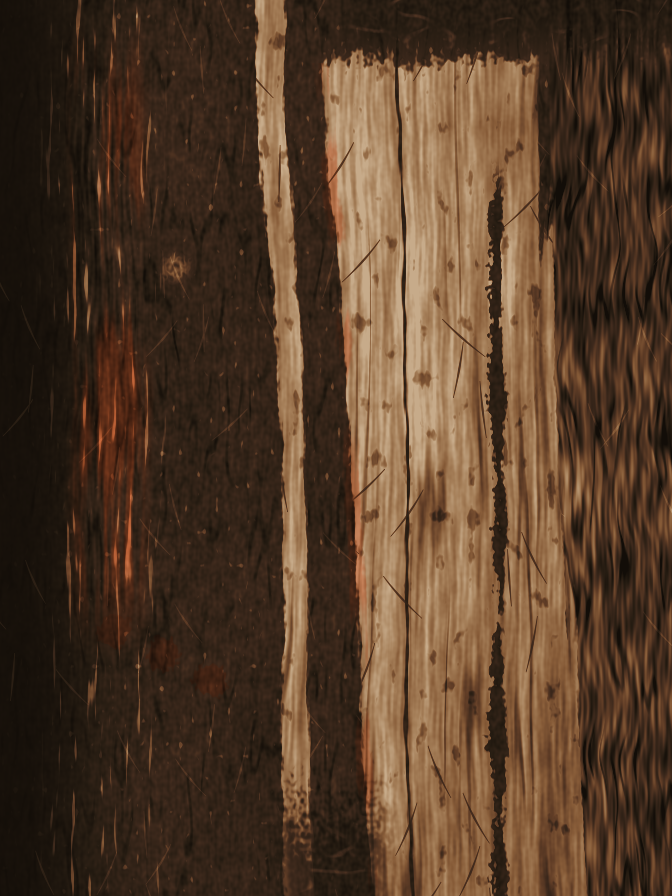
Reproduce this texture procedurally as a Shadertoy shader.

```glsl
// Weathered tree trunk: dark bark, rusty fibres and pale split wood with vertical grain.
#define FINE_GRAIN 120.0
#define BROAD_GRAIN 40.0
#define WOOD_TONE 0.88
#define BARK_TONE 0.27
#define SHRED_TONE 0.40
#define GRAIN_CONTRAST 0.19
#define GROOVE_DEPTH 0.30
#define RAGGEDNESS 0.007
#define SPLINTER_WIDTH 0.0030
#define RUST vec3(0.43, 0.19, 0.09)

float hash(vec2 c) {
    return fract(sin(dot(c, vec2(127.1, 311.7))) * 43758.5453);
}

vec2 gradient(vec2 c) {
    float a = 6.2832 * hash(c);
    return vec2(cos(a), sin(a));
}

// Gradient noise, roughly -1 to 1
float noise(vec2 p) {
    vec2 c = floor(p), f = p - c, e = vec2(0, 1);
    vec2 u = f * f * f * (f * (f * 6.0 - 15.0) + 10.0);
    float low = mix(dot(gradient(c), f), dot(gradient(c + e.yx), f - e.yx), u.x);
    float high = mix(dot(gradient(c + e), f - e), dot(gradient(c + 1.0), f - 1.0), u.x);
    return 1.5 * mix(low, high, u.y);
}

// Noise drawn out along the trunk
float fibre(vec2 p, float frequency, float stretch) {
    return noise(p * frequency * vec2(1.0, 1.0 / stretch) + frequency);
}

// Thin broken lines along the trunk
float grooves(vec2 p, float frequency, float stretch) {
    float line = 1.0 - smoothstep(0.03, 0.22, abs(fibre(p, frequency, stretch)));
    return line * smoothstep(-0.1, 0.35, fibre(p + 3.0, 0.5 * frequency, 0.4 * stretch));
}

float band(float x, float left, float right, float soft) {
    return smoothstep(left - soft, left + soft, x) * (1.0 - smoothstep(right - soft, right + soft, x));
}

// Thin, tapered, slightly curved slivers scattered among cells
float splinters(vec2 p, float cells, float seed, float pixel) {
    vec2 g = p * cells, home = floor(g);
    float cover = 0.0;
    for (int k = 0; k < 9; k++) {
        vec2 c = home + vec2(k % 3 - 1, k / 3 - 1);
        vec2 w = g - c - vec2(hash(c + seed), hash(c + seed + 17.0));
        float lean = 1.7 * (hash(c + seed + 31.0) - 0.5);
        vec2 dir = vec2(sin(lean), cos(lean));
        w.x += 0.4 * lean * w.y * w.y;
        float along = clamp(dot(w, dir), -0.42, 0.42);
        float width = SPLINTER_WIDTH * (1.0 - 1.8 * abs(along));
        float dist = length(w - dir * along) / cells;
        float line = 1.0 - smoothstep(0.5 * width - 0.5 * pixel, 0.5 * width + 0.7 * pixel, dist);
        cover = max(cover, line * step(0.55, hash(c + seed + 47.0)));
    }
    return cover;
}

// Tone 0 to 1, from shadow through brown to pale wood
vec3 ramp(float tone) {
    vec3 shades[7] = vec3[7](vec3(0.07, 0.05, 0.03), vec3(0.15, 0.11, 0.07),
        vec3(0.24, 0.16, 0.11), vec3(0.38, 0.24, 0.15), vec3(0.53, 0.36, 0.22),
        vec3(0.65, 0.50, 0.35), vec3(0.78, 0.67, 0.54));
    vec3 color = shades[0];
    for (int i = 1; i < 7; i++)
        color = mix(color, shades[i], clamp(tone * 6.0 - float(i - 1), 0.0, 1.0));
    return color;
}

void mainImage(out vec4 fragColor, in vec2 fragCoord) {
    vec2 p = fragCoord / iResolution.x;
    float h = fragCoord.y / iResolution.y;
    float pixel = 1.0 / iResolution.x;

    // Bent grain and ragged borders
    vec2 q = p;
    q.x += 0.009 * noise(p * vec2(3.0, 2.2)) + 0.002 * noise(p * vec2(14.0, 9.0));
    float rough = noise(p * vec2(75.0, 45.0)) + noise(p * vec2(170.0, 120.0));
    float broad = fibre(q, BROAD_GRAIN, 26.0);
    float fine = fibre(q, FINE_GRAIN, 24.0);
    float hair = fibre(q, 1.6 * FINE_GRAIN, 9.0);
    float patches = noise(p * vec2(9.0, 4.0) + 5.0);
    float x = q.x + RAGGEDNESS * (0.4 * fibre(p, 45.0, 5.0) + 0.5 * hair + 0.2 * rough);

    // Bark, sinking into shadow on the left
    float tone = BARK_TONE + 0.07 * rough + 0.05 * patches + 0.05 * hair;
    tone -= 0.14 * grooves(q, 45.0, 5.0);
    tone += 0.3 * smoothstep(0.6, 0.85, noise(p * vec2(110.0, 60.0)));
    tone *= mix(0.15, 1.0, smoothstep(0.02, 0.25, x));
    float rustZone = band(x, 0.115, 0.215, 0.02) * smoothstep(0.25, 0.4, h) * (1.0 - smoothstep(0.85, 1.0, h));
    float rust = rustZone * smoothstep(-0.5, 0.3, broad + 0.6 * fine + patches);
    tone += rustZone * (0.10 + 0.14 * broad + 0.18 * fine + 0.1 * hair);
    tone += 0.4 * band(x, 0.08, 0.24, 0.03) * smoothstep(0.5, 0.8, fine + 0.5 * hair);

    // Shredded fibres on the right
    vec2 bent = q + 0.009 * noise(p * vec2(9.0, 12.0));
    float torn = fibre(bent, 75.0, 8.0);
    float shred = SHRED_TONE + 0.22 * torn + 0.24 * fibre(bent, 140.0, 9.0) + 0.2 * hair + 0.2 * patches;
    shred -= GROOVE_DEPTH * grooves(bent, 60.0, 9.0) + 0.12 * smoothstep(0.4, 1.0, h);
    tone = mix(tone, shred, smoothstep(0.80, 0.84, x + 0.02 * broad));

    // Pale split wood and the narrow strip beside it
    float left = mix(0.56, 0.475, h);
    float slab = band(x, left, mix(0.865, 0.80, h) + 0.015 * broad, 0.002);
    slab *= 1.0 - smoothstep(0.925, 0.94, h + 0.02 * patches + 0.012 * fine + 0.01 * rough);
    float strip = band(x, mix(0.425, 0.38, h * h), mix(0.472, 0.425, h), 0.002);
    float wood = WOOD_TONE + GRAIN_CONTRAST * (0.6 * broad + 0.8 * fine + 0.5 * hair) + 0.1 * patches;
    wood += 0.03 * rough - GROOVE_DEPTH * grooves(q, 50.0, 30.0);
    wood -= 0.12 * (1.0 - smoothstep(0.0, 0.5, h)) + 0.13 * smoothstep(0.66, 0.84, x);
    wood -= 0.3 * smoothstep(0.45, 0.8, noise(p * vec2(42.0, 24.0)) + 0.2 * rough + 0.2 * hair);
    tone = mix(tone, wood, max(slab, strip));
    float rim = band(x, left - 0.010, left + 0.012, 0.003) * smoothstep(-0.1, 0.4, noise(p * vec2(5.0, 9.0)) + 0.5 * fine);
    rust = max(rust, 0.6 * rim * step(h, 0.93));

    // Long cracks and dark tangles at both ends
    float crack = 1.0 - smoothstep(0.001, 0.0035, abs(q.x - mix(0.615, 0.592, h)) + 0.002 * hair);
    float gap = 0.006 + 0.012 * noise(p * vec2(4.0, 6.0)) + 0.005 * rough;
    crack = max(crack, (1.0 - smoothstep(gap, gap + 0.004, abs(x - 0.742))) * (1.0 - smoothstep(0.78, 0.83, h)));
    float tangle = band(x, 0.42, 0.57, 0.03) * (1.0 - smoothstep(0.05, 0.13, h + 0.04 * rough));
    tangle = max(tangle, smoothstep(0.93, 0.97, h + 0.02 * rough) * smoothstep(0.47, 0.56, x));
    float dark = 0.13 + 0.08 * rough + 0.25 * grooves(p.yx + 0.1 * p, 35.0, 2.0) * tangle;
    tone = mix(tone, dark, max(0.9 * crack, 0.75 * tangle));

    // Loose splinters: dark over wood, light over bark
    float pale = max(slab, strip);
    tone = mix(tone, 0.25, 0.75 * pale * splinters(p, 10.0, 3.0, pixel));
    tone += 0.15 * (1.0 - pale) * splinters(p, 12.0, 71.0, pixel);

    // Rusty knots in a falling row, and a pale scar
    for (int i = 0; i < 3; i++) {
        vec2 knot = p - vec2(0.17, 0.396) - float(i) * vec2(0.072, -0.037);
        float blob = 1.0 - smoothstep(0.022, 0.028, length(knot) + 0.006 * rough);
        rust = max(rust, 0.7 * blob);
    }
    float scar = 1.0 - smoothstep(0.012, 0.026, length(p - vec2(0.262, 0.934)) + 0.009 * rough);
    tone += scar * (0.3 + 0.2 * rough);

    tone = clamp(tone, 0.0, 1.0);
    fragColor = vec4(mix(ramp(tone), RUST * (0.25 + 1.6 * tone), 0.8 * rust), 1.0);
}
```
